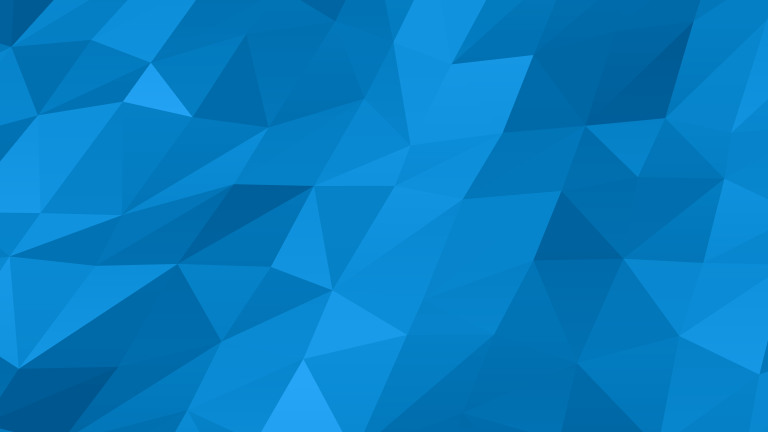
Write a Shadertoy shader that draws this background.

```glsl
// Blue low-poly mesh of flat facets on slanted, slowly converging columns.

const float ROW_HEIGHT = 0.18;

float hash(vec2 p, float seed) {
    vec3 q = fract(vec3(p.xyx + seed * 7.31) * vec3(0.1031, 0.1030, 0.0973));
    q += dot(q, q.yzx + 33.33);
    return fract((q.x + q.y) * q.z);
}

float signedHash(vec2 p, float seed) {
    return 2.0 * hash(p, seed) - 1.0;
}

// Column lines lean right and draw together towards the top.
float columnWidth(float y) {
    return 0.224 - 0.058 * y;
}

float columnStart(float y) {
    return 0.174 + 0.62 * y;
}

vec2 toGrid(vec2 p) {
    return vec2((p.x - columnStart(p.y)) / columnWidth(p.y), p.y / ROW_HEIGHT);
}

vec2 meshVertex(vec2 id) {
    float column = id.x + 0.09 * signedHash(id, 1.0);
    float y = (id.y + 0.32 * signedHash(id, 2.0)) * ROW_HEIGHT;
    return vec2(columnStart(y) + column * columnWidth(y), y);
}

float edgeDistance(vec2 p, vec2 a, vec2 b) {
    vec2 e = b - a, d = p - a;
    return (e.x * d.y - e.y * d.x) / length(e);
}

// Soft coverage of a counter-clockwise triangle.
float coverage(vec2 p, vec2 a, vec2 b, vec2 c, float pixel) {
    float d = min(edgeDistance(p, a, b), min(edgeDistance(p, b, c), edgeDistance(p, c, a)));
    return clamp(d / pixel + 0.5, 0.0, 1.0);
}

vec3 blueTone(float t) {
    t = clamp(t, -0.5, 5.5);
    float red = 0.0009 * pow(max(t, 0.0), 3.0);
    return vec3(red, 0.362 + 0.051 * t, 0.59 + 0.068 * t);
}

// Broad light bands follow the columns; cells and facets vary around them.
float facetTone(vec2 p, vec2 center, vec2 cell, float side) {
    float left = 1.0 - smoothstep(0.1, 1.2, center.x);
    float band = cos(1.37 * (toGrid(center).x - 2.1));
    float cellShift = signedHash(cell, 3.0);
    float facetShift = signedHash(cell, 4.0 + side) * mix(0.75, 1.6, left);
    float ramp = signedHash(cell, 6.0 + side) * (p.y - center.y) * 3.0;
    return 2.2 + 1.1 * band + 0.4 * left + cellShift + facetShift + ramp;
}

// Adds one facet as colour times coverage, with coverage in alpha.
vec4 facet(vec2 p, vec2 a, vec2 b, vec2 c, vec2 cell, float side, float pixel) {
    float cover = coverage(p, a, b, c, pixel);
    vec3 color = blueTone(facetTone(p, (a + b + c) / 3.0, cell, side));
    return vec4(color, 1.0) * cover;
}

// Each cell is split along one of its two diagonals.
vec4 splitCell(vec2 p, vec2 cell, float pixel) {
    vec2 a = meshVertex(cell);
    vec2 b = meshVertex(cell + vec2(1.0, 0.0));
    vec2 c = meshVertex(cell + vec2(1.0, 1.0));
    vec2 d = meshVertex(cell + vec2(0.0, 1.0));
    if (hash(cell, 8.0) < 0.5) {
        return facet(p, a, b, c, cell, 0.0, pixel) + facet(p, a, c, d, cell, 1.0, pixel);
    }
    return facet(p, a, b, d, cell, 0.0, pixel) + facet(p, b, c, d, cell, 1.0, pixel);
}

void mainImage(out vec4 fragColor, in vec2 fragCoord) {
    float pixel = 1.0 / iResolution.y;
    vec2 p = fragCoord * pixel;
    vec2 home = floor(toGrid(p));

    vec4 sum = vec4(0.0);
    for (int y = -1; y <= 1; y++) {
        for (int x = -1; x <= 1; x++) {
            sum += splitCell(p, home + vec2(x, y), pixel);
        }
    }
    fragColor = vec4(sum.rgb / max(sum.a, 0.001), 1.0);
}
```
